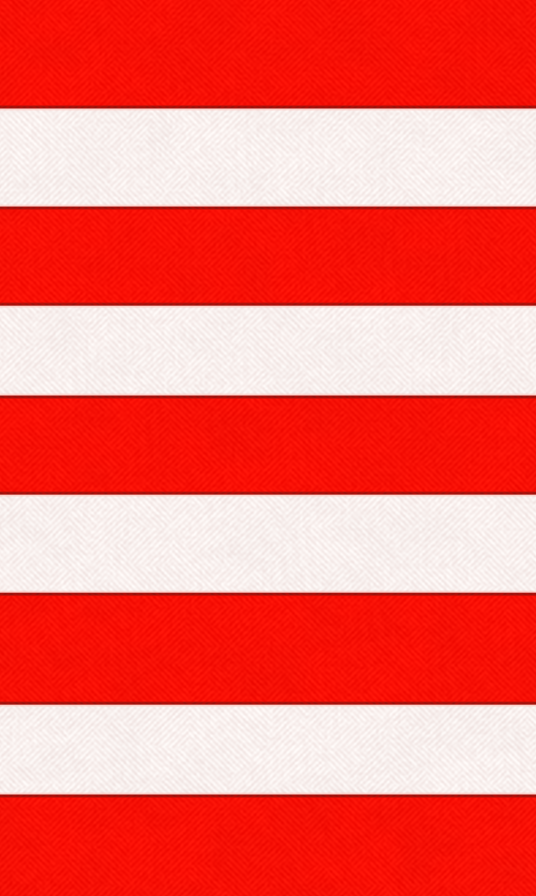
Write a Shadertoy shader that draws this pattern.

```glsl
float hash(vec2 p) {
    return fract(sin(dot(p, vec2(127.1, 311.7))) * 43758.5453);
}

float noise(vec2 p) {
    vec2 i = floor(p), f = fract(p);
    f = f * f * (3.0 - 2.0 * f);
    return mix(mix(hash(i), hash(i + vec2(1, 0)), f.x),
               mix(hash(i + vec2(0, 1)), hash(i + vec2(1, 1)), f.x), f.y);
}

// Signed distance to the white bands, positive inside; heights alternate
float bandDistance(float y) {
    float d = -1.0;
    for (int i = 0; i < 4; i++) {
        float center = 0.8242 - 0.2155 * float(i) - (i == 3 ? 0.0143 : 0.0);
        float halfHeight = i % 2 == 0 ? 0.0547 : 0.0501;
        d = max(d, halfHeight - abs(y - center));
    }
    return d;
}

// Crossed diagonal threads whose direction changes in small patches, about -1 to 1
float weave(vec2 p) {
    float rising = sin(6.2832 * 138.0 * (p.x - p.y));
    float falling = sin(6.2832 * 138.0 * (p.x + p.y));
    float patches = smoothstep(0.3, 0.7, noise(p * 45.0));
    float grain = noise(p * 330.0) * 2.0 - 1.0;
    return 0.65 * mix(rising, falling, patches) + 0.6 * grain;
}

void mainImage(out vec4 fragColor, in vec2 fragCoord) {
    vec2 p = fragCoord / iResolution.y;
    float pixel = 1.0 / iResolution.y;
    float d = bandDistance(p.y);
    float thread = weave(p);

    // Cloth colours with woven relief
    vec3 red = vec3(0.97, 0.06, 0.02) + thread * vec3(0.025, 0.028, 0.018);
    vec3 white = vec3(0.972, 0.94, 0.932) + thread * vec3(0.022, 0.037, 0.037);

    // Slight unevenness across the cloth
    float mottle = noise(p * vec2(28.0, 34.0)) - 0.5;
    red *= 1.0 + 0.025 * mottle;
    white += 0.012 * mottle;

    // Pink fringe just inside the white, dark crease just outside it
    white = mix(white, vec3(1.0, 0.79, 0.76), 0.7 * (1.0 - smoothstep(0.0008, 0.0032, d)));
    float crease = 1.0 - smoothstep(0.0006, 0.0034, abs(d + 0.0012));
    red = mix(red, vec3(0.58, 0.07, 0.05), crease * (0.85 + 0.15 * thread));

    float edge = max(0.7 * pixel, 0.0010);
    vec3 color = mix(red, white, smoothstep(-edge, edge, d));
    fragColor = vec4(clamp(color, 0.0, 1.0), 1.0);
}
```
